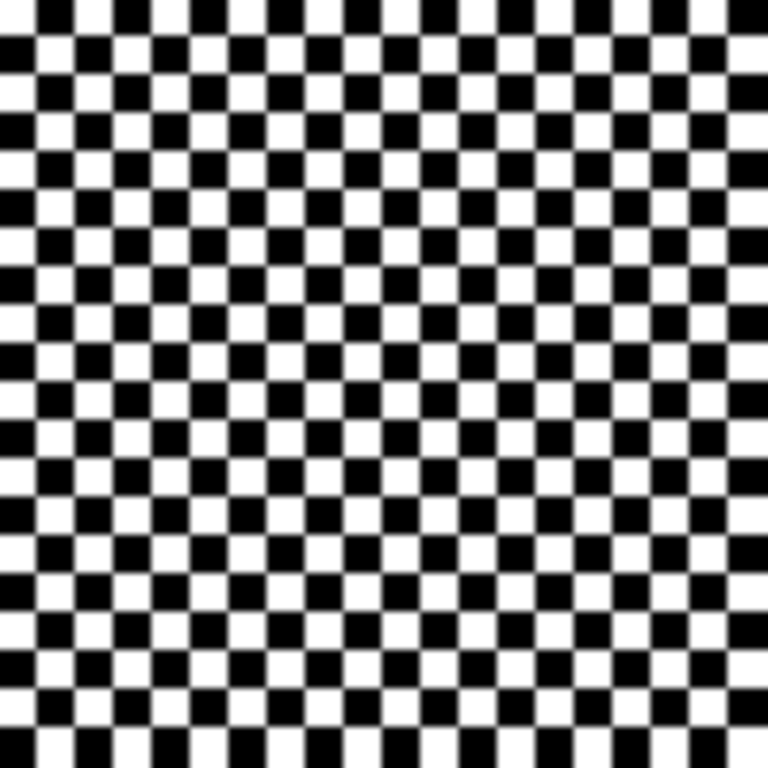
Reproduce this pattern procedurally as a WebGL 1 fragment shader.

```glsl
precision highp float;
// Black and white checkerboard, 20 by 20 squares, with softly blurred edges.

uniform vec2 u_resolution;

// Soft square wave with a period of two cells: +1 in even cells, -1 in odd ones.
vec2 softStripes(vec2 cell) {
  vec2 edgeDistance = 0.5 - abs(mod(cell + 0.5, 2.0) - 1.0);
  return 2.0 * smoothstep(-0.13, 0.13, edgeDistance) - 1.0;
}

void main() {
  vec2 uv = gl_FragCoord.xy / u_resolution;

  // Cells count from the upper left, shifted slightly up and to the left.
  vec2 cell = vec2(uv.x, 1.0 - uv.y) * 20.0 + vec2(0.0625, 0.075);

  // The outermost cells extend to the border of the canvas.
  cell = clamp(cell, 0.5, 19.5);

  // Crossed stripes give the alternating squares.
  vec2 stripes = softStripes(cell);
  float shade = 0.5 + 0.5 * stripes.x * stripes.y;
  gl_FragColor = vec4(vec3(shade), 1.0);
}
```
